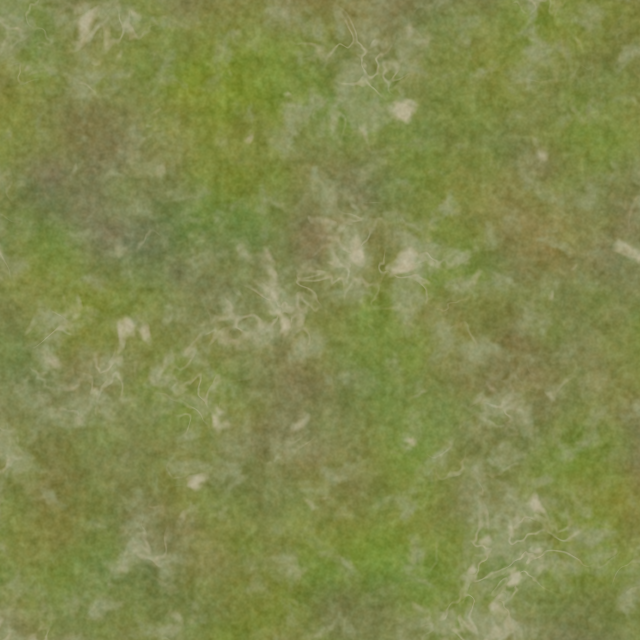
A WebGL 2 fragment shader for this texture:

```glsl
#version 300 es
precision highp float;
precision highp int;
// Worn lawn seen from above: olive turf with broad drifts of hue, soft tufts
// and fine grain, overlaid by greyish dry areas and pale straw wisps.
// Everything is layered gradient noise, with warped coordinates for the straw.

uniform vec2 u_resolution;
out vec4 fragColor;

const vec3 TURF  = vec3(0.484, 0.508, 0.276);
const vec3 DRY   = vec3(0.585, 0.600, 0.445);
const vec3 STRAW = vec3(0.730, 0.700, 0.590);

// Colour drifts added to the turf
const vec3 LUSH_SHIFT  = vec3(0.000, 0.022, -0.048);
const vec3 EARTH_SHIFT = vec3(0.026, -0.012, 0.012);

// Integer hash giving a vector in [-1, 1]^2
vec2 hashVector(ivec2 cell, uint seed) {
    uvec2 h = uvec2(cell) * 1664525u + seed * 747796u + 10139u;
    h.x += h.y * 1664525u;
    h.y += h.x * 1664525u;
    h ^= h >> 16u;
    h.x += h.y * 1664525u;
    h.y += h.x * 1664525u;
    h ^= h >> 16u;
    return vec2(h & 65535u) / 32767.5 - 1.0;
}

float cornerSlope(ivec2 cell, ivec2 corner, vec2 local, uint seed) {
    return dot(hashVector(cell + corner, seed), local - vec2(corner));
}

float gradientNoise(vec2 p, uint seed) {
    ivec2 cell = ivec2(floor(p));
    vec2 f = fract(p);
    vec2 w = f * f * f * (f * (f * 6.0 - 15.0) + 10.0);
    float low = mix(cornerSlope(cell, ivec2(0, 0), f, seed),
                    cornerSlope(cell, ivec2(1, 0), f, seed), w.x);
    float high = mix(cornerSlope(cell, ivec2(0, 1), f, seed),
                     cornerSlope(cell, ivec2(1, 1), f, seed), w.x);
    return mix(low, high, w.y);
}

// Rotated octaves, scaled to a spread of about one half around zero
float fbm(vec2 p, int octaves, uint seed) {
    const mat2 TURN = mat2(0.8, 0.6, -0.6, 0.8);
    float sum = 0.0;
    float amplitude = 2.5;
    for (int i = 0; i < octaves; i++) {
        sum += amplitude * gradientNoise(p, seed + uint(i));
        p = TURN * p * 2.03 + 7.3;
        amplitude *= 0.5;
    }
    return sum;
}

vec2 warp(vec2 p, float frequency, float strength) {
    return p + strength * vec2(fbm(p * frequency, 2, 11u),
                               fbm(p * frequency, 2, 23u));
}

// Turf: large hue drifts, medium tufts, small blades
vec3 turfColor(vec2 p) {
    float lush = fbm(p * 4.0, 4, 31u);
    float earth = fbm(p * 5.5, 4, 43u);
    float shade = 0.022 * fbm(p * 7.0, 3, 57u)
                + 0.030 * fbm(p * 36.0, 2, 61u);
    return TURF + LUSH_SHIFT * lush + EARTH_SHIFT * earth + shade;
}

// Straw coverage: thin curved strands plus a few denser clumps
float strawCover(vec2 p, float dryness) {
    vec2 q = warp(p, 9.0, 0.018);
    float strand = 1.0 - smoothstep(0.0, 0.26, abs(fbm(q * 15.0, 3, 71u)));
    float clump = fbm(q * vec2(18.0, 16.0), 3, 83u) + 0.45 * dryness;
    strand *= 0.50 * smoothstep(0.0, 0.9, dryness);
    return max(strand, 0.85 * smoothstep(0.75, 1.75, clump));
}

void main() {
    vec2 p = gl_FragCoord.xy / min(u_resolution.x, u_resolution.y);

    float dryness = fbm(p * 5.0 + 3.7, 3, 97u);
    float patchiness = 0.6 * dryness + 0.75 * fbm(warp(p, 12.0, 0.012) * 21.0, 3, 103u);

    vec3 color = turfColor(p);
    color = mix(color, DRY, 0.85 * smoothstep(-0.2, 1.2, patchiness));
    color = mix(color, STRAW, strawCover(p, dryness));

    // Fine grain, with a slight green to red flicker
    float grain = fbm(p * 105.0, 2, 113u);
    float tint = fbm(p * 80.0, 1, 127u);
    color += 0.028 * grain + vec3(0.008, -0.004, -0.008) * tint;

    fragColor = vec4(clamp(color, 0.0, 1.0), 1.0);
}
```
